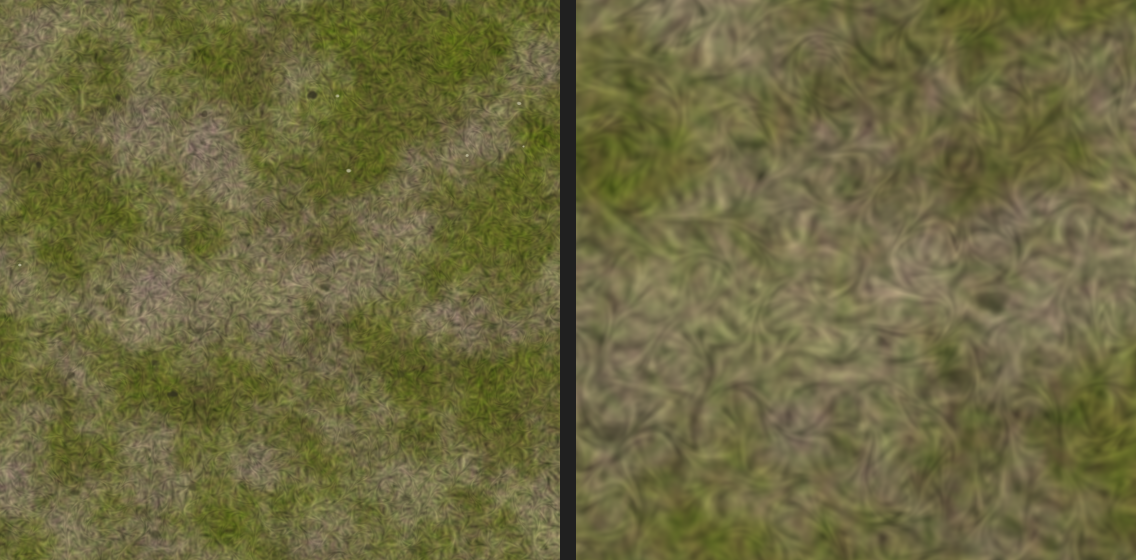
Left, the full canvas; right, a detail of the centre.
Give the GLSL for this texture, as a Shadertoy shader.

```glsl
// Worn mossy lawn seen from above: soft dry patches, short matted blades, a few holes.

const vec3 MOSS  = vec3(0.362, 0.368, 0.152);
const vec3 STRAW = vec3(0.492, 0.460, 0.342);
const vec3 SOIL  = vec3(0.19, 0.18, 0.12);
const vec3 PETAL = vec3(0.76, 0.75, 0.62);

// Hashing: two independent values in 0..1 per lattice cell
vec2 hash2(vec2 cell, uint seed) {
    uvec2 q = uvec2(ivec2(cell)) * uvec2(1597334673U, 3812015801U);
    uint h = q.x ^ q.y ^ (seed * 40503U);
    h = (h ^ (h >> 15)) * 73244475U;
    h = (h ^ (h >> 15)) * 73244475U;
    h ^= h >> 16;
    return vec2(float(h & 65535U), float(h >> 16)) / 65535.0;
}

vec2 gradient(vec2 cell, uint seed) {
    float angle = 6.2832 * hash2(cell, seed).x;
    return vec2(cos(angle), sin(angle));
}

float gradientNoise(vec2 p, uint seed) {
    vec2 i = floor(p), f = p - i;
    vec2 u = f * f * f * (f * (f * 6.0 - 15.0) + 10.0);
    vec2 e = vec2(1.0, 0.0);
    float a = dot(gradient(i, seed), f);
    float b = dot(gradient(i + e.xy, seed), f - e.xy);
    float c = dot(gradient(i + e.yx, seed), f - e.yx);
    float d = dot(gradient(i + e.xx, seed), f - e.xx);
    return mix(mix(a, b, u.x), mix(c, d, u.x), u.y);
}

float fbm(vec2 p, int octaves, float gain, uint seed) {
    float sum = 0.0, amplitude = 1.0;
    for (int i = 0; i < octaves; i++) {
        sum += amplitude * gradientNoise(p, seed + uint(i));
        p = mat2(1.6, 1.2, -1.2, 1.6) * p + 7.3;
        amplitude *= gain;
    }
    return sum;
}

// Blades: fine noise smeared along a direction that wanders over the ground
float blades(vec2 p, float frequency, float bladeLength, uint seed) {
    float angle = 0.8 + 7.0 * gradientNoise(p * 24.0, seed);
    vec2 along = bladeLength * vec2(cos(angle), sin(angle));
    float sum = 0.0;
    for (int i = -3; i <= 3; i++) {
        sum += gradientNoise((p + along * float(i) / 6.0) * frequency, seed + 1U);
    }
    return sum / 7.0;
}

// Scattered soft blots, at most one per cell
float blots(vec2 p, float cells, float chance, float radius, uint seed) {
    vec2 cell = floor(p * cells);
    vec2 center = (cell + 0.25 + 0.5 * hash2(cell, seed)) / cells;
    vec2 pick = hash2(cell, seed + 1U);
    vec2 offset = (p - center) * vec2(1.0, 1.0 + 0.5 * pick.y);
    float ragged = length(offset) + 0.7 * radius * gradientNoise(p * 85.0, seed);
    float size = radius * mix(0.6, 1.2, pick.y);
    return step(pick.x, chance) * (1.0 - smoothstep(0.35 * size, 1.3 * size, ragged));
}

float segmentDistance(vec2 p, vec2 a, vec2 b) {
    vec2 ab = b - a;
    return length(p - a - ab * clamp(dot(p - a, ab) / dot(ab, ab), 0.0, 1.0));
}

void mainImage(out vec4 fragColor, in vec2 fragCoord) {
    vec2 p = fragCoord / iResolution.y;

    // Dryness: broad patches, a faint worn track, a lusher upper right
    float track = segmentDistance(p, vec2(-0.05, 0.16), vec2(0.44, 0.54));
    track += 0.09 * gradientNoise(p * 9.0, 3U);
    float dryness = fbm(p * 5.0, 5, 0.65, 11U);
    dryness += 0.30 * (1.0 - smoothstep(0.0, 0.11, track)) - 0.03;
    dryness -= 0.25 * (1.0 - smoothstep(0.1, 0.5, length(p - vec2(0.85, 1.0))));
    vec3 color = mix(MOSS, STRAW, smoothstep(-0.55, 0.6, dryness));

    // Hue drift between yellow-green moss and brownish thatch
    float lush = fbm(p * 6.0, 3, 0.6, 31U);
    color += lush * vec3(-0.012, 0.022, -0.055);

    // Light and shade, from clumps down to single blades
    float clumps = fbm(p * 13.0, 4, 0.7, 47U);
    float fine = blades(p, 125.0, 0.015, 61U);
    float fuzz = gradientNoise(p * 170.0, 71U);
    color *= 1.0 + 0.14 * clumps + 0.75 * fine + 0.10 * fuzz;
    float blush = blades(p + 3.7, 80.0, 0.012, 83U);
    color += blush * vec3(0.07, -0.01, 0.06);

    // Small holes and a few pale specks
    color = mix(color, SOIL, 0.8 * blots(p, 8.0, 0.10, 0.0095, 91U));
    color = mix(color, SOIL, 0.45 * blots(p, 13.0, 0.10, 0.010, 97U));
    color = mix(color, PETAL, 0.8 * blots(p, 9.0, 0.04, 0.0045, 103U));

    fragColor = vec4(clamp(color, 0.0, 1.0), 1.0);
}
```
